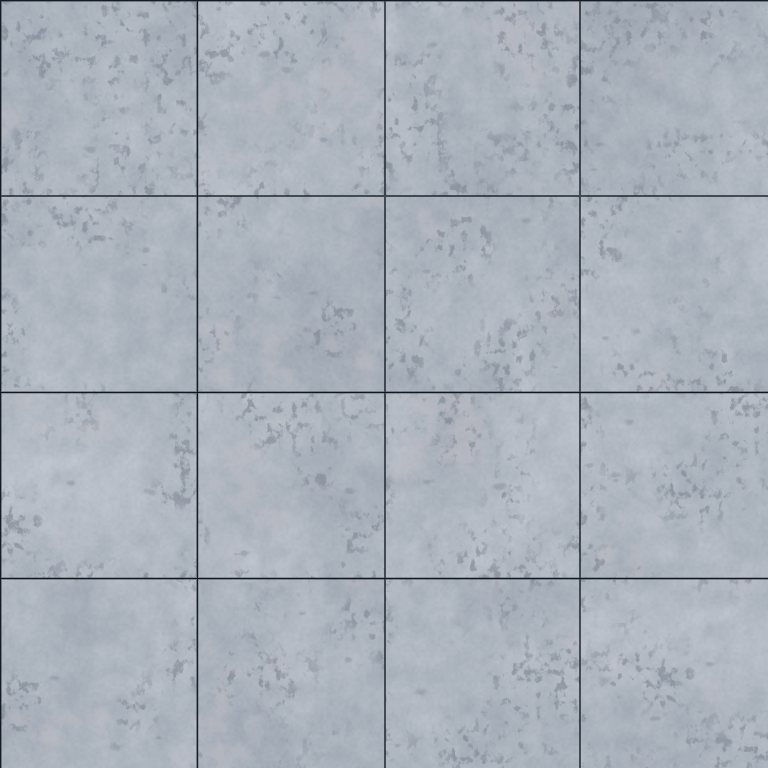
This texture is drawn by a three.js fragment shader. Its source:

```glsl
// Four by four blue-grey concrete tiles with thin dark joints and speckled wear.
varying vec2 vUv;

const vec3 CONCRETE = vec3(0.682, 0.712, 0.752);
const vec3 PIT_COLOR = vec3(0.49, 0.52, 0.57);
const vec3 WARM_DUST = vec3(0.73, 0.715, 0.74);
const vec3 JOINT_COLOR = vec3(0.06, 0.09, 0.13);

// Joint centres, slightly uneven as laid.
const vec4 JOINTS_X = vec4(0.0008, 0.2570, 0.5013, 0.7552);
const vec4 JOINTS_Y = vec4(0.2467, 0.4890, 0.7448, 0.9992);
const float JOINT_HALF_WIDTH = 0.00095;

float hash(vec2 p) {
  vec3 q = fract(vec3(p.xyx) * 0.1031);
  q += dot(q, q.yzx + 33.33);
  return fract((q.x + q.y) * q.z);
}

float noise(vec2 p) {
  vec2 cell = floor(p);
  vec2 f = fract(p);
  f = f * f * (3.0 - 2.0 * f);
  float low = mix(hash(cell), hash(cell + vec2(1.0, 0.0)), f.x);
  float high = mix(hash(cell + vec2(0.0, 1.0)), hash(cell + 1.0), f.x);
  return mix(low, high, f.y);
}

float fbm(vec2 p) {
  float sum = 0.0;
  float weight = 0.52;
  for (int i = 0; i < 4; i++) {
    sum += weight * noise(p);
    p = mat2(1.6, 1.2, -1.2, 1.6) * p + 17.3;
    weight *= 0.5;
  }
  return sum;
}

// Number of joints lying below a coordinate.
float tileIndex(float x, vec4 joints) {
  return dot(step(joints, vec4(x)), vec4(1.0));
}

float jointDistance(float x, vec4 joints) {
  vec4 d = abs(x - joints);
  return min(min(d.x, d.y), min(d.z, d.w));
}

// Share of a filter footprint covered by a line.
float lineCoverage(float d, float halfWidth, float footprint) {
  float nearEdge = max(d - 0.5 * footprint, -halfWidth);
  float farEdge = min(d + 0.5 * footprint, halfWidth);
  return clamp((farEdge - nearEdge) / footprint, 0.0, 1.0);
}

// A few small rough oval scuffs inside each tile.
float scuffs(vec2 p, vec2 tile, float roughness) {
  float amount = 0.0;
  for (int i = 0; i < 3; i++) {
    vec2 seed = tile * 7.0 + float(i) * 31.7;
    vec2 corner = vec2(tile.x - 1.0, tile.y) * 0.25;
    vec2 spot = vec2(hash(seed + 2.1), hash(seed + 8.4));
    vec2 offset = p - corner - 0.02 - 0.21 * spot;
    float size = mix(0.004, 0.010, hash(seed + 5.6));
    float d = length(offset * vec2(1.0, 1.8)) / size;
    amount = max(amount, 1.0 - smoothstep(0.2, 1.2, d + 1.6 * (roughness - 0.45)));
  }
  return amount;
}

vec3 concrete(vec2 p, vec2 tile, float edge) {
  // Each tile is cut from a different part of the slab.
  vec2 q = p + 3.0 * vec2(hash(tile + 4.7), hash(tile + 19.2));
  float cloud = fbm(q * 8.0);
  float mottle = fbm(q * 48.0 + 9.0);
  float grain = noise(q * 270.0);
  float streak = fbm(q * vec2(46.0, 7.0) + 40.0);

  // Broad tone, trowel streaks and fine grain.
  float tone = 0.026 * (hash(tile + 11.0) - 0.5);
  tone += 0.085 * (cloud - 0.49) + 0.075 * (mottle - 0.49);
  tone += 0.030 * (streak - 0.49) + 0.022 * (grain - 0.5);
  vec3 color = CONCRETE + tone * vec3(1.05, 1.0, 0.92);

  // Pale warm dust in scattered patches.
  float dustArea = smoothstep(0.50, 0.70, fbm(q * 10.0 + 71.0));
  float dust = dustArea * smoothstep(0.42, 0.65, mottle);
  color = mix(color, WARM_DUST, 0.40 * dust);

  // Clustered pits, denser beside the joints.
  float wornEdge = 1.0 - smoothstep(0.0, 0.018, edge);
  float pitArea = smoothstep(0.40, 0.68, fbm(q * 13.0 + 23.0) + 0.10 * wornEdge);
  float pitNoise = fbm(q * vec2(125.0, 105.0) + 57.0);
  float pits = pitArea * smoothstep(0.52, 0.74, pitNoise);
  float marks = max(0.62 * pits, 0.40 * scuffs(p, tile, pitNoise));
  return mix(color, PIT_COLOR, marks);
}

void main() {
  vec2 p = vUv;
  vec2 tile = vec2(tileIndex(p.x, JOINTS_X), tileIndex(p.y, JOINTS_Y));
  vec2 d = vec2(jointDistance(p.x, JOINTS_X), jointDistance(p.y, JOINTS_Y));
  vec3 color = concrete(p, tile, min(d.x, d.y));

  // Joints, filtered over a little more than one screen sample.
  vec2 footprint = max(1.3 * fwidth(p), vec2(0.0001));
  float joint = max(lineCoverage(d.x, JOINT_HALF_WIDTH, footprint.x),
                    lineCoverage(d.y, JOINT_HALF_WIDTH, footprint.y));
  gl_FragColor = vec4(mix(color, JOINT_COLOR, joint), 1.0);
}
```
